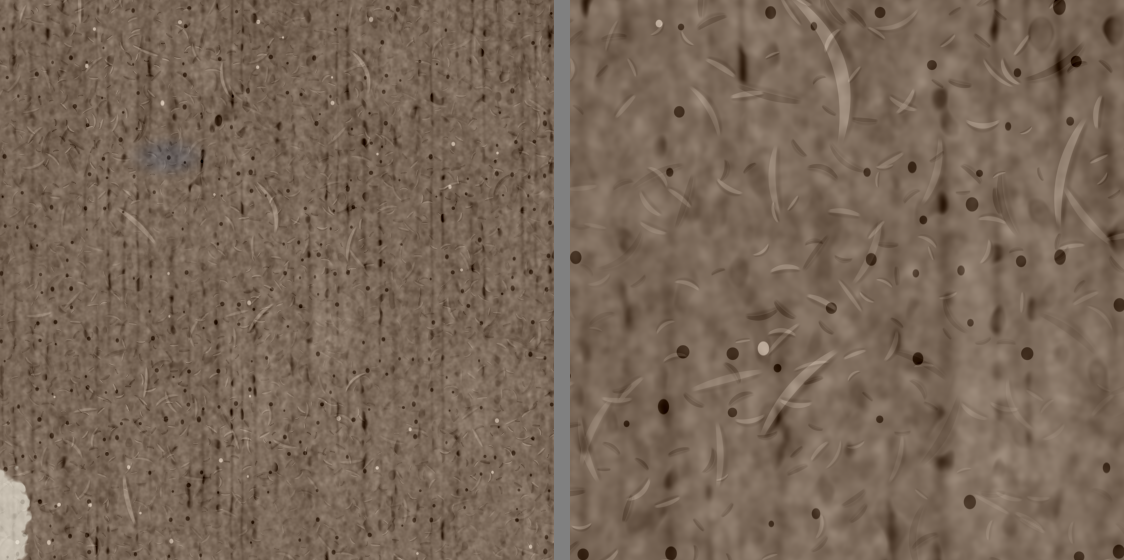
Left, the full canvas; right, a detail of the centre.
Write a WebGL 1 fragment shader that draws this texture.

```glsl
precision highp float;
// Weathered brown fibreboard: vertical grooves, pressed fibres, pits and a pale chip.
uniform vec2 u_resolution;

#define BOARD vec3(0.488, 0.418, 0.357)
#define CHIP vec3(0.77, 0.735, 0.68)
#define SMUDGE vec3(0.43, 0.40, 0.39)
#define GROOVE_COUNT 37.0
#define GROOVE_DEPTH 0.065
#define CRUMB_CONTRAST 0.052
#define FINE_FIBRE 0.095
#define MEDIUM_FIBRE 0.075
#define LONG_FIBRE 0.12
#define PIT_DEPTH 0.17
#define SPECK_DEPTH 0.24

const float TAU = 6.2831853;

vec3 hash3(vec2 p) {
  vec3 q = fract(p.xyx * vec3(0.1031, 0.1030, 0.0973));
  q += dot(q, q.yxz + 33.33);
  return fract((q.xxy + q.yzz) * q.zyx);
}

// Cellular noise: soft bumps of random sign, one per cell
float bumps(vec2 p) {
  vec2 cell = floor(p);
  float sum = 0.0;
  for (int j = -1; j <= 1; j++) {
    for (int i = -1; i <= 1; i++) {
      vec2 id = cell + vec2(float(i), float(j));
      vec3 h = hash3(id);
      vec2 d = p - id - h.xy;
      float fall = max(0.0, 1.0 - dot(d, d));
      sum += (2.0 * h.z - 1.0) * fall * fall;
    }
  }
  return sum;
}

// Bent, tapered fibres with a shadow on one side; bias sets the share of pale ones
float fibres(vec2 uv, float scale, float halfLength, float width,
             float spread, float density, float bias) {
  vec2 p = uv * scale + scale * 1.7;
  vec2 cell = floor(p);
  float soft = 0.8 * scale / u_resolution.y;
  float sum = 0.0;
  for (int j = -1; j <= 1; j++) {
    for (int i = -1; i <= 1; i++) {
      vec2 id = cell + vec2(float(i), float(j));
      vec3 h = hash3(id);
      vec3 k = hash3(id + 71.3);
      float angle = (h.z - 0.5) * spread;
      float c = cos(angle), s = sin(angle);
      vec2 q = mat2(c, -s, s, c) * (p - id - h.xy);
      float len = halfLength * (0.4 + 0.6 * k.x);
      q.x += (k.y - 0.5) * 0.7 * q.y * q.y / len;
      float along = abs(q.y) / len;
      float w = width * (0.5 + k.x) * (1.0 - 0.6 * along * along);
      float ends = 1.0 - smoothstep(0.75, 1.0, along);
      float body = 1.0 - smoothstep(w - soft, w + soft, abs(q.x));
      float shade = 1.0 - smoothstep(0.0, w + soft, abs(q.x - 1.8 * w));
      float tone = k.z < bias ? 1.0 : -0.9;
      float present = step(fract(k.y * 7.0 + h.x), density);
      sum += present * ends * (tone * body - 0.5 * shade);
    }
  }
  return clamp(sum, -1.3, 1.2);
}

// Small round specks scattered one per cell
float specks(vec2 uv, float scale, float radius, float density) {
  vec2 p = uv * scale + 5.3 * scale;
  vec3 h = hash3(floor(p));
  vec2 d = fract(p) - 0.25 - 0.5 * h.xy;
  d.y *= 0.7 + 0.3 * h.x;
  float r = radius * (0.4 + 0.6 * h.y);
  float soft = 0.8 * scale / u_resolution.y;
  return step(h.z, density) * (1.0 - smoothstep(r - soft, r + soft, length(d)));
}

// Soft elliptical region, 1 in the middle and 0 at its rim
float patchMask(vec2 uv, vec2 centre, vec2 radii) {
  return 1.0 - smoothstep(0.2, 1.0, length((uv - centre) / radii));
}

void main() {
  vec2 uv = gl_FragCoord.xy / u_resolution.y;

  // Broken vertical grooves from layered sines
  float sway = 0.0012 * sin(uv.y * 23.0) + 0.0008 * sin(uv.y * 61.0 + uv.x * 40.0);
  float x = uv.x + sway;
  float wave = sin(TAU * GROOVE_COUNT * x + 1.6 * sin(x * 31.0) + 0.9 * sin(x * 73.0));
  float broken = clamp(0.5 + 0.9 * bumps(vec2(x * 34.0, uv.y * 10.0)), 0.0, 1.3);
  float groove = pow(0.5 + 0.5 * wave, 5.0) * broken;
  float streak = bumps(vec2(x * 60.0 + 9.0, uv.y * 7.0));

  // Matted surface
  float tone = 0.022 * streak - GROOVE_DEPTH * groove;
  tone += 0.022 * bumps(uv * vec2(9.0, 6.0) + 3.0) - 0.012 * (uv.y - 0.5);
  tone += CRUMB_CONTRAST * bumps(uv * vec2(135.0, 105.0));
  tone += 0.45 * CRUMB_CONTRAST * bumps(uv * 230.0 + 40.0);
  float matting = 0.7 + 0.5 * bumps(uv * 8.0 + 20.0);
  tone += FINE_FIBRE * matting * fibres(uv, 46.0, 0.5, 0.05, 5.0, 0.7, 0.5);
  tone += MEDIUM_FIBRE * matting * fibres(uv, 24.0, 0.6, 0.04, 3.0, 0.6, 0.55);
  tone += LONG_FIBRE * fibres(uv, 7.5, 0.38, 0.022, 1.9, 0.3, 0.85);

  // Pits gather in the grooves and around the scuffs
  float scuff = patchMask(uv, vec2(0.38, 0.79), vec2(0.09, 0.06))
              + patchMask(uv, vec2(0.35, 0.65), vec2(0.03, 0.05));
  float pits = smoothstep(0.3, 0.95, bumps(uv * vec2(100.0, 65.0) + 11.0));
  tone -= PIT_DEPTH * pits * (0.35 + 1.1 * groove + scuff);
  tone -= 0.13 * scuff * smoothstep(-0.2, 0.6, bumps(uv * 42.0 + 6.0));
  tone -= SPECK_DEPTH * specks(uv, 34.0, 0.13, 0.3);
  tone += 0.3 * specks(uv, 14.0, 0.055, 0.16);

  // Grey smudge and pale chip
  float smudge = patchMask(uv, vec2(0.30, 0.72), vec2(0.085, 0.045));
  vec3 colour = mix(BOARD, SMUDGE, smudge) + tone * vec3(1.0, 1.01, 1.0);
  float rim = length((uv - vec2(0.015, 0.07)) / vec2(0.037, 0.086));
  rim += 0.14 * bumps(uv * 65.0) + 0.1 * bumps(uv * 130.0);
  float chip = 1.0 - smoothstep(0.9, 1.06, rim);
  colour = mix(colour, CHIP + 0.45 * tone, chip);
  gl_FragColor = vec4(clamp(colour, 0.0, 1.0), 1.0);
}
```
